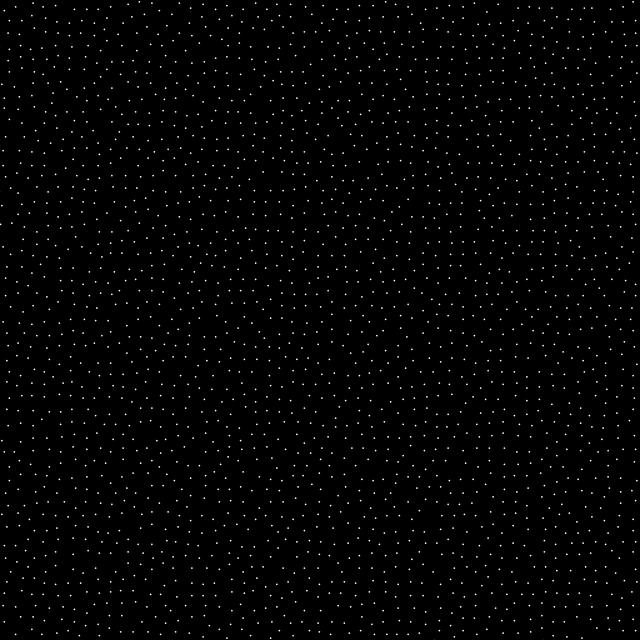
Reproduce this pattern procedurally as a WebGL 1 fragment shader.

```glsl
precision highp float;
// Evenly scattered tiny white dots on black, spaced like blue noise.

uniform vec2 u_resolution;

const vec3 BACKGROUND = vec3(0.0);
const vec3 DOT_COLOR = vec3(1.0);
const float CELLS = 49.0;          // cells across the canvas, one dot in each
const float JITTER = 0.9;          // random offset of a dot, in cells
const float SPACING = 0.95;        // dots nearer than this repel, in cells
const float REPULSION = 0.5;       // share of the overlap undone per step
const float MAX_SHIFT = 0.9;       // furthest travel of a dot, in cells
const float SNAP = 512.0;          // dots sit on a fine lattice of this many steps
const float DOT_RADIUS = 0.00123;  // in canvas units

vec2 hash2(vec2 cell) {
  vec2 q = vec2(dot(cell, vec2(127.1, 311.7)), dot(cell, vec2(269.5, 183.3)));
  return fract(sin(q) * 43758.5453);
}

vec2 jittered(vec2 cell) {
  return cell + 0.5 + JITTER * (hash2(cell) - 0.5);
}

// Push that moves point a away from a close point b
vec2 repel(vec2 a, vec2 b) {
  vec2 away = a - b;
  float d = length(away);
  return REPULSION * max(SPACING - d, 0.0) * away / max(d, 0.0001);
}

// First relaxation step
vec2 relaxed(vec2 cell) {
  vec2 a = jittered(cell);
  vec2 push = vec2(0.0);
  for (int j = -1; j <= 1; j++) {
    for (int i = -1; i <= 1; i++) {
      push += repel(a, jittered(cell + vec2(float(i), float(j))));
    }
  }
  return a + push;
}

// Second relaxation step
vec2 settled(vec2 cell) {
  vec2 a = relaxed(cell);
  vec2 push = vec2(0.0);
  for (int j = -1; j <= 1; j++) {
    for (int i = -1; i <= 1; i++) {
      push += repel(a, relaxed(cell + vec2(float(i), float(j))));
    }
  }
  return a + push;
}

void main() {
  float pixel = 1.0 / min(u_resolution.x, u_resolution.y);
  vec2 p = gl_FragCoord.xy * pixel;
  vec2 home = floor(p * CELLS);
  float coverage = 0.0;

  for (int j = -1; j <= 1; j++) {
    for (int i = -1; i <= 1; i++) {
      vec2 cell = home + vec2(float(i), float(j));
      // Skip dots that start too far away to reach this pixel
      if (distance(jittered(cell), p * CELLS) < MAX_SHIFT) {
        vec2 center = (floor(settled(cell) / CELLS * SNAP) + 0.5) / SNAP;
        float edge = (DOT_RADIUS - distance(p, center)) / pixel;
        coverage = max(coverage, clamp(edge + 0.5, 0.0, 1.0));
      }
    }
  }

  gl_FragColor = vec4(mix(BACKGROUND, DOT_COLOR, coverage), 1.0);
}
```
